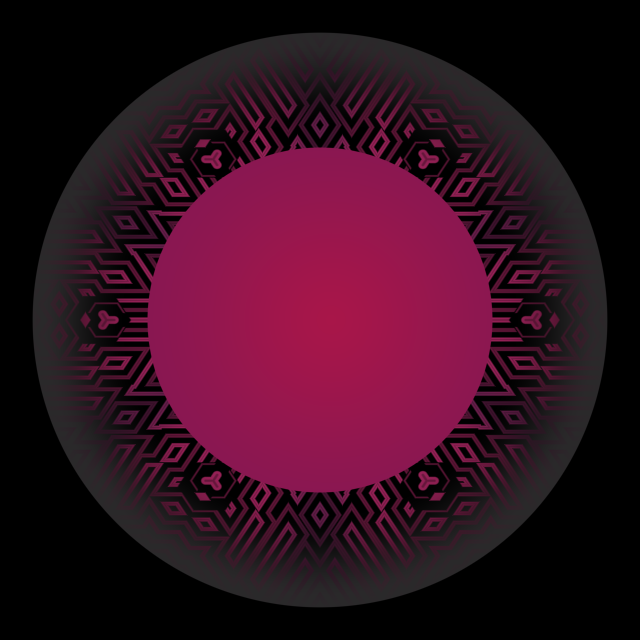
This background is drawn by a Shadertoy shader. Its source:

```glsl
#define OUTER_RADIUS 0.898
#define INNER_RADIUS 0.539
#define VERTICAL_SQUASH 1.15
#define RING_SPACING 0.034
#define RING_FILL 0.21
#define NODE_RADIUS 0.667
#define CORE_COLOR vec3(0.665, 0.085, 0.285)
#define EDGE_COLOR vec3(0.530, 0.092, 0.320)
#define LINE_COLOR vec3(0.590, 0.130, 0.340)
#define VIOLET_COLOR vec3(0.330, 0.110, 0.270)
#define RIM_COLOR vec3(0.165, 0.160, 0.165)

const float PI = 3.14159265;

// Fold an angle into a mirrored sector with the given repeat count
vec2 foldSectors(vec2 p, float count) {
    float sector = 2.0 * PI / count;
    float angle = abs(mod(atan(p.y, p.x) + 0.5 * sector, sector) - 0.5 * sector);
    return length(p) * vec2(cos(angle), sin(angle));
}

// Distances to the three line directions of a hexagonal lattice
vec3 latticeAxes(vec2 p) {
    return abs(vec3(p.y, dot(p, vec2(0.866, 0.5)), dot(p, vec2(0.866, -0.5))));
}

// Slanted rhombus, stretched along the horizontal by reach
float slantRhombus(vec2 p, float reach) {
    vec3 axes = latticeAxes(p);
    return max(axes.x, axes.z - reach);
}

float uprightRhombus(vec2 p) {
    vec3 axes = latticeAxes(p);
    return max(axes.y, axes.z);
}

float hexagon(vec2 p) {
    vec3 axes = latticeAxes(p);
    return max(axes.x, max(axes.y, axes.z));
}

float fillShape(float d, float aa) {
    return 1.0 - smoothstep(-aa, aa, d);
}

// Nested contours around the seeds of one mirrored sector
float contourField(vec2 q) {
    float d = slantRhombus(q - vec2(0.640, 0.155), 0.010);
    d = min(d, slantRhombus(q - vec2(0.607, 0.350), 0.0));
    d = min(d, slantRhombus(q - vec2(0.810, 0.300), 0.080));
    d = min(d, slantRhombus(q - vec2(0.800, 0.190), 0.060));
    d = min(d, slantRhombus(q - vec2(0.930, 0.410), 0.110));
    return min(d, uprightRhombus(q - vec2(0.815, 0.057)));
}

// Three-armed emblem, with its broken hexagonal frame and small diamond
float nodeMask(vec2 q, float aa) {
    vec2 local = q - vec2(NODE_RADIUS, 0.0);
    vec2 arm = foldSectors(-local, 3.0);
    arm.x -= clamp(arm.x, 0.0, 0.024);
    float emblem = fillShape(length(arm) - 0.014, aa);
    emblem *= 1.0 - 0.3 * fillShape(length(arm) - 0.004, aa);
    float frame = fillShape(abs(hexagon(local) - 0.060) - 0.003, aa);
    frame *= 0.6 * smoothstep(0.022, 0.028, abs(local.y));
    float diamond = fillShape(uprightRhombus(local - vec2(0.066, 0.0)) - 0.014, aa);
    return max(emblem, max(frame, diamond));
}

float ornament(vec2 q, float aa) {
    float phase = contourField(q) / RING_SPACING;
    float bandDistance = abs(fract(phase) - 0.5) - RING_FILL;
    float bands = fillShape(bandDistance, aa / RING_SPACING);

    // Every second band is fainter
    bands *= 1.0 - 0.35 * mod(floor(phase), 2.0);

    // Dark grooves split the bands
    float groove = fillShape(abs(fract(phase) - 0.5) - 0.04, aa / RING_SPACING);
    bands *= 1.0 - 0.25 * groove;

    // Empty pocket around each node
    float pocket = hexagon(q - vec2(0.690, 0.0)) - 0.086;
    bands *= 1.0 - fillShape(pocket, aa);
    return max(bands, nodeMask(q, aa));
}

void mainImage(out vec4 fragColor, in vec2 fragCoord) {
    float canvas = min(iResolution.x, iResolution.y);
    vec2 p = (2.0 * fragCoord - iResolution.xy) / canvas;
    float aa = 1.5 / canvas;
    float radius = length(p);

    // Sixfold lattice, compressed vertically
    vec2 q = foldSectors(p * vec2(1.0, VERTICAL_SQUASH), 6.0);
    float pattern = ornament(q, aa * 1.4);

    // Line tint shifts to violet along the chevron axes
    float violet = smoothstep(0.30, 0.50, atan(q.y, q.x));
    vec3 lineColor = mix(LINE_COLOR, VIOLET_COLOR, 0.75 * violet);
    lineColor *= mix(1.0, 0.52, smoothstep(0.56, 0.82, radius));

    // Ornament dissolves into the grey rim
    vec3 ring = RIM_COLOR * smoothstep(0.60, 0.87, radius);
    float fade = 1.0 - smoothstep(0.70, 0.92, radius);
    ring = mix(ring, lineColor, pattern * fade);

    // Glowing central disc
    float glow = smoothstep(-0.10, 0.68, length(p - vec2(0.035, 0.0)));
    vec3 disc = mix(CORE_COLOR, EDGE_COLOR, glow);

    vec3 color = ring * fillShape(radius - OUTER_RADIUS, aa);
    color = mix(color, disc, fillShape(radius - INNER_RADIUS, aa));
    fragColor = vec4(color, 1.0);
}
```
